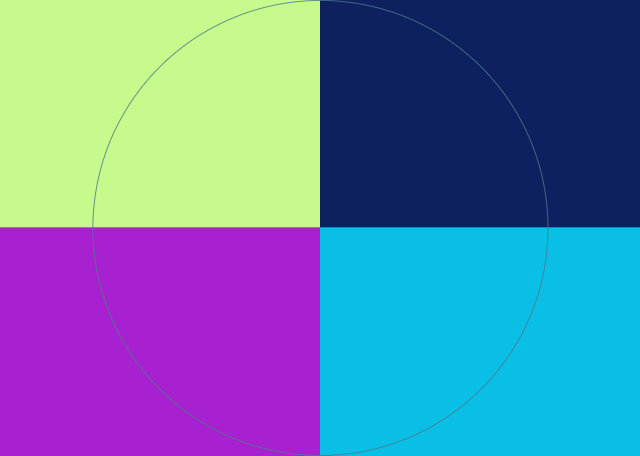
Give the GLSL for this background, as a Shadertoy shader.

```glsl
#define SPLIT vec2(0.5, 0.5015)
#define RING_CENTER vec2(0.5007, 0.5)
#define RING_RADIUS 0.499
#define RING_WIDTH 0.0022
#define RING_OPACITY 0.8
#define LIME vec3(0.78, 0.98, 0.55)
#define NAVY vec3(0.05, 0.13, 0.38)
#define PURPLE vec3(0.66, 0.13, 0.82)
#define CYAN vec3(0.04, 0.75, 0.90)
#define RING_COLOR vec3(0.30, 0.47, 0.53)

// Antialiased step: 0 below the edge, 1 above it
float softStep(float signedDistance, float pixel) {
    return clamp(signedDistance / pixel + 0.5, 0.0, 1.0);
}

void mainImage(out vec4 fragColor, in vec2 fragCoord) {
    float pixel = 1.0 / iResolution.y;
    vec2 aspect = vec2(iResolution.x / iResolution.y, 1.0);
    vec2 position = fragCoord * pixel;

    // Four quadrants
    vec2 fromSplit = position - SPLIT * aspect;
    float right = softStep(fromSplit.x, pixel);
    float upper = softStep(fromSplit.y, pixel);
    vec3 lowerColor = mix(PURPLE, CYAN, right);
    vec3 upperColor = mix(LIME, NAVY, right);
    vec3 color = mix(lowerColor, upperColor, upper);

    // Thin ring spanning the canvas height
    float ringDistance = abs(length(position - RING_CENTER * aspect) - RING_RADIUS);
    float ring = softStep(0.5 * RING_WIDTH - ringDistance, pixel);
    color = mix(color, RING_COLOR, ring * RING_OPACITY);

    fragColor = vec4(color, 1.0);
}
```
